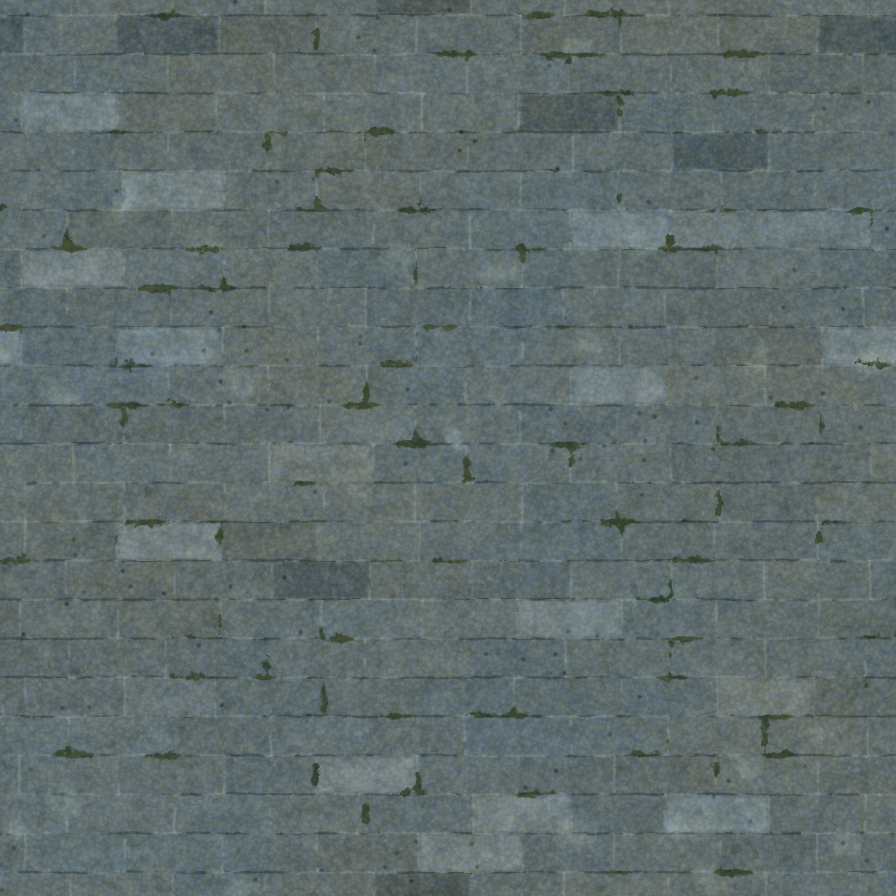
Give the GLSL for this texture, as a three.js fragment shader.

```glsl
// Weathered wall of grey-teal blocks: 23 staggered courses of 9, thin worn joints.
// Each block gets a hashed tone; layered sines stain the stone, while cellular
// noise gives the grain, pits, pale smudges and moss along the joints.
varying vec2 vUv;

float hash(vec2 p) {
  return fract(sin(dot(p, vec2(127.1, 311.7))) * 43758.5);
}

// Cellular noise: x = distance to the nearest point, y = random value of its cell
vec2 cells(vec2 p) {
  vec2 id = floor(p);
  vec2 nearest = vec2(9.0, 0.0);
  for (int j = -1; j <= 1; j++) {
    for (int i = -1; i <= 1; i++) {
      vec2 cell = id + vec2(float(i), float(j));
      vec2 point = cell + vec2(hash(cell), hash(cell + 37.2));
      float d = distance(p, point);
      if (d < nearest.x) nearest = vec2(d, hash(cell + 71.7));
    }
  }
  return nearest;
}

// Layered, folded sines, roughly -1 to 1
float sines(vec2 p) {
  float sum = 0.0;
  float size = 0.5;
  for (int i = 0; i < 4; i++) {
    p = mat2(0.8, 0.6, -0.6, 0.8) * p * 1.7 + 2.3;
    sum += size * sin(p.x + 1.5 * sin(p.y));
    size *= 0.6;
  }
  return sum;
}

void main() {
  // Courses, counted from the top; the stagger skips a beat midway down
  float wobble = sines(vUv * 24.0);
  float ragged = sines(vUv * 110.0);
  vec2 wall = vec2(vUv.x * 9.0, (1.0 - vUv.y) * 23.0 - 0.39);
  wall += vec2(0.008, 0.018) * wobble + vec2(0.004, 0.012) * ragged;
  float row = mod(floor(wall.y), 23.0);
  float x = wall.x - 0.21 - 0.5 * mod(row + step(12.5, row), 2.0);

  // Nearest upright joint, slightly out of step, and the block beside it
  float joint = floor(x + 0.5);
  float side = x - joint - 0.1 * (hash(vec2(mod(joint, 9.0), row + 50.0)) - 0.5);
  vec2 block = vec2(mod(joint - step(side, 0.0), 9.0), row);
  float upright = abs(side) / 9.0;
  float level = abs(fract(wall.y + 0.5) - 0.5) / 23.0;
  float jointDist = min(upright, level);

  // Stone: warm and blue stains, block tones, a few pale and dark blocks
  float tone = hash(block + 5.3);
  float tint = 0.6 * sines(vUv * 5.0 + 1.7) + 0.8 * (hash(block + 19.1) - 0.5);
  vec3 color = vec3(0.372, 0.421, 0.421) + vec3(0.015, -0.002, -0.022) * tint;
  float mottle = sines(vUv * 48.0 + 9.0);
  color += 0.03 * (tone - 0.5) + 0.018 * mottle;
  float face = smoothstep(0.0, 0.005, jointDist + 0.001 * ragged);
  color += vec3(0.07, 0.073, 0.078) * smoothstep(0.9, 0.97, tone) * face * (0.85 + 0.3 * mottle);
  color -= vec3(0.055, 0.055, 0.05) * smoothstep(0.07, 0.03, tone) * face;

  // Irregular pale smudges and small dark pits
  vec2 smudge = cells(vUv * vec2(17.0, 20.0) + 0.12 * vec2(wobble, mottle));
  float smear = smoothstep(0.45, 0.05, smudge.x + 0.1 * ragged);
  color += vec3(0.065, 0.07, 0.06) * step(0.93, smudge.y) * smear;
  vec2 pit = cells(vUv * 42.0 + 8.0);
  float pitted = step(0.55, hash(block + 63.0)) * step(0.86, pit.y);
  color -= 0.12 * pitted * smoothstep(0.16, 0.04, pit.x);

  // Irregular grain in brightness and hue, from three sizes of cell
  vec2 warp = 0.4 * vec2(ragged, mottle);
  vec2 grain = cells(vUv * 210.0 + warp);
  vec2 speck = cells(vUv * 125.0 + 13.0 - warp);
  vec2 fleck = cells(vUv * 70.0 + 27.0 + warp);
  color += 0.05 * (grain.y - 0.5) + 0.06 * (0.48 - grain.x);
  color += 0.04 * (speck.y - 0.5) * smoothstep(0.8, 0.2, speck.x);
  color += 0.06 * (fleck.y - 0.5) * smoothstep(0.6, 0.0, fleck.x);
  color += vec3(0.012, -0.004, -0.05) * (fract(grain.y * 7.0) - 0.5);
  color += vec3(0.006, 0.0, -0.025) * (fract(speck.y * 7.0) - 0.5);

  // Worn joints: pale uprights, broken level ones both pale and dark
  float wear = sines(vUv * vec2(36.0, 70.0) + 4.0) + 0.5 * (speck.y - 0.5);
  float uprightLine = smoothstep(0.0026, 0.0004, upright);
  float levelLine = smoothstep(0.0025, 0.0004, level);
  color += vec3(0.06, 0.065, 0.058) * uprightLine * smoothstep(-0.6, 0.3, wear);
  float paleRun = smoothstep(0.05, 0.5, wear);
  float darkRun = smoothstep(0.1, -0.4, wear + 0.7 * (tone - 0.5));
  color += (0.06 * paleRun - 0.1 * darkRun) * levelLine;

  // Sparse, soft, ragged moss clinging to the joints
  vec2 patchCell = cells(vUv * vec2(19.0, 27.0) + 31.0 + 0.1 * ragged);
  float growth = step(0.79, patchCell.y) * smoothstep(0.62, 0.15, patchCell.x);
  float reach = 0.0052 * growth * (0.75 + 0.7 * ragged + 0.7 * (speck.y - 0.5));
  float moss = smoothstep(reach + 0.0015, reach - 0.0022, jointDist) * smoothstep(0.05, 0.5, growth);
  vec3 mossColor = vec3(0.2, 0.255, 0.165) + vec3(0.04, 0.02, 0.0) * wear;
  color = mix(color, mossColor + 0.06 * (grain.y - 0.5), 0.85 * moss);

  gl_FragColor = vec4(color, 1.0);
}
```
